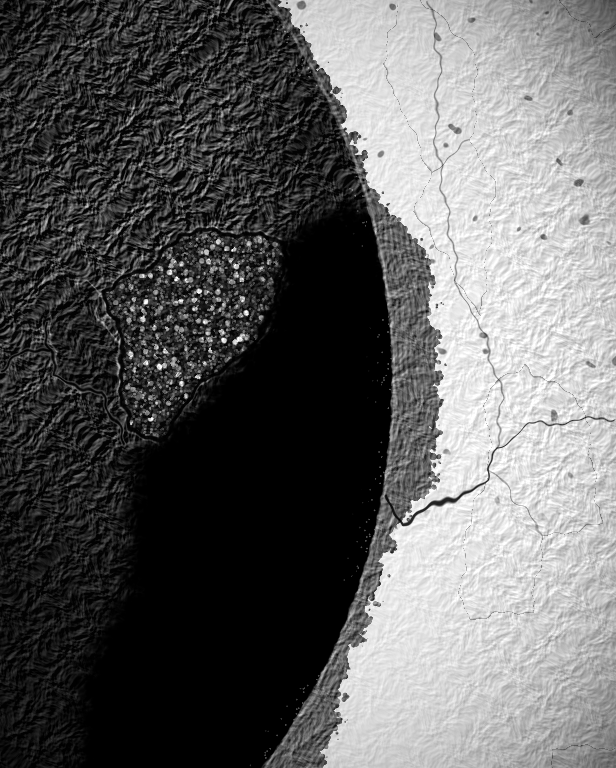
This texture is drawn by a Shadertoy shader. Its source:

```glsl
// Weathered plaster wall: dark crumbling disc with a scraped rim against pale paint.
const vec2  DISC_CENTER = vec2(-0.323, 0.503);
const float DISC_RADIUS = 0.833;
const float PALE_TONE = 0.93;
const float RIM_TONE = 0.40;
const float PLASTER_TONE = 0.19;
const float VIGNETTE = 0.14;
const vec2  LIGHT_STEP = vec2(-0.0018, 0.0022);

const vec2 GRAVEL[12] = vec2[12](
    vec2(.130, .622), vec2(.195, .655), vec2(.232, .697), vec2(.280, .700),
    vec2(.374, .688), vec2(.362, .603), vec2(.319, .538), vec2(.260, .499),
    vec2(.215, .427), vec2(.167, .440), vec2(.154, .518), vec2(.163, .551));
const vec2 PIT[12] = vec2[12](
    vec2(.378, .690), vec2(.449, .730), vec2(.490, .715), vec2(.530, .505),
    vec2(.510, .220), vec2(.350, -.05), vec2(.104, -.05), vec2(.111, .115),
    vec2(.169, .232), vec2(.180, .401), vec2(.215, .427), vec2(.350, .570));
const vec2 FLAKE[12] = vec2[12](
    vec2(.065, .590), vec2(.098, .622), vec2(.111, .632), vec2(.126, .616),
    vec2(.126, .583), vec2(.143, .564), vec2(.163, .544), vec2(.150, .525),
    vec2(.154, .473), vec2(.117, .492), vec2(.072, .512), vec2(.072, .551));
const vec2 MAIN_CRACK[8] = vec2[8](
    vec2(.505, .350), vec2(.523, .317), vec2(.560, .338), vec2(.599, .355),
    vec2(.635, .378), vec2(.645, .414), vec2(.690, .447), vec2(.800, .456));
const vec2 TALL_CRACK[8] = vec2[8](
    vec2(.645, .414), vec2(.655, .480), vec2(.632, .557), vec2(.599, .622),
    vec2(.579, .740), vec2(.566, .831), vec2(.573, .909), vec2(.560, 1.0));
const vec2 LEFT_CRACK[8] = vec2[8](
    vec2(.000, .518), vec2(.026, .538), vec2(.065, .548), vec2(.059, .577),
    vec2(.072, .512), vec2(.130, .486), vec2(.150, .453), vec2(.163, .420));

vec2 hash2(vec2 c) {
    vec3 q = fract(c.xyx * vec3(.1031, .1030, .0973));
    q += dot(q, q.yzx + 33.33);
    return fract((q.xx + q.yz) * q.zy);
}

// Cellular noise: nearest distance, second distance, cell id.
vec3 cells(vec2 p) {
    vec2 base = floor(p);
    vec3 best = vec3(9.0, 9.0, 0.0);
    for (int k = 0; k < 9; k++) {
        vec2 c = base + vec2(k % 3 - 1, k / 3 - 1);
        float d = length(c + hash2(c) - p);
        if (d < best.x) best = vec3(d, best.x, hash2(c + 71.0).x);
        else best.y = min(best.y, d);
    }
    return best;
}

float relief(vec2 p) {
    p += .004 * sin(p.yx * 93.0 + 2.0 * sin(p * 57.0));
    return .5 * cells(p * 62.0).x + .32 * cells(p * 125.0 + 7.0).x + .18 * cells(p * 240.0).x;
}

float segmentDistance(vec2 p, vec2 a, vec2 b) {
    vec2 ab = b - a;
    return length(p - a - ab * clamp(dot(p - a, ab) / dot(ab, ab), 0.0, 1.0));
}

float polyline(vec2 p, vec2 pts[8]) {
    float d = 9.0;
    for (int i = 0; i < 7; i++) d = min(d, segmentDistance(p, pts[i], pts[i + 1]));
    return d;
}

// Signed polygon distance, negative inside.
float polygon(vec2 p, vec2 v[12]) {
    float d = 9.0, side = 1.0;
    for (int i = 0; i < 12; i++) {
        vec2 a = v[i], b = v[(i + 11) % 12];
        d = min(d, segmentDistance(p, a, b));
        if ((a.y > p.y) != (b.y > p.y) && p.x < a.x + (b.x - a.x) * (p.y - a.y) / (b.y - a.y)) side = -side;
    }
    return side * d;
}

float stroke(float d, float width, float aa) { return 1.0 - smoothstep(width - aa, width + aa, d); }

void mainImage(out vec4 fragColor, in vec2 fragCoord) {
    vec2 p = fragCoord / iResolution.y;
    float aa = 1.0 / iResolution.y;
    float ragged = cells(p * 48.0).x * .6 + cells(p * 130.0).x * .4 - .45;
    vec2 w = p + .003 * sin(p.yx * 95.0 + 2.0 * sin(p * 61.0)) + .0012 * sin(p.yx * 310.0);
    float slope = relief(p) - relief(p + LIGHT_STEP);
    vec2 fromCenter = p - DISC_CENTER;
    float arc = length(fromCenter) - DISC_RADIUS;
    float along = atan(fromCenter.y, fromCenter.x);

    // Dark plaster, dimmer toward the top right and the bottom
    float patchy = .5 + .25 * sin(p.x * 23.0 + 2.0 * sin(p.y * 17.0)) + .25 * sin(p.y * 31.0 - p.x * 19.0);
    float lit = mix(.50, 1.2, smoothstep(.2, .65, p.y)) * mix(1.0, .6, smoothstep(.25, .45, p.x));
    float plaster = max(PLASTER_TONE * (.75 + .4 * patchy) + 1.5 * slope - .02, .015) * lit;
    float flake = polygon(w, FLAKE);
    plaster *= mix(1.0, .65, stroke(flake, 0.0, aa));
    plaster += .28 * stroke(abs(flake - .002), .0011, aa) * step(.35, patchy);
    float leftCrack = polyline(w, LEFT_CRACK);
    plaster = mix(plaster, .40, stroke(abs(leftCrack - .002), .001, aa) * .7);
    plaster *= 1.0 - .9 * stroke(leftCrack, .0015, aa);

    // Exposed gravel with a shadowed lip
    vec3 stones = cells(p * 125.0), grit = cells(p * 260.0);
    float gravel = .07 + .75 * pow(stones.z, 4.0) * stroke(stones.x, .45, .15)
                 + .42 * grit.z * grit.z * stroke(grit.x, .5, .2) + .6 * slope;
    float hole = polygon(w, GRAVEL);
    float dark = mix(plaster, max(gravel, .02), stroke(hole, 0.0, aa));
    dark += .2 * stroke(abs(hole - .003), .0012, aa);
    dark *= 1.0 - .9 * stroke(abs(hole + .001), .0024, aa);

    // Black pit and stray specks along its outer side
    float pit = polygon(p, PIT) + .035 * ragged;
    dark *= smoothstep(-.012, .028, pit);
    float speck = stroke(grit.x, .3, .15) * step(.86 + .13 * smoothstep(.0, .035, -arc), grit.z);
    dark += .35 * speck * smoothstep(-.04, 0.0, arc) * step(.45, patchy);

    // Pale paint with chips, hairlines and cracks
    float pale = PALE_TONE + slope * mix(.28, .75, smoothstep(.5, .75, p.x));
    pale += .025 * sin(p.y * 160.0 + p.x * 70.0 + 3.0 * sin(p.x * 37.0)) * smoothstep(.5, .8, p.x);
    vec3 chips = cells(w * 27.0);
    float chip = stroke(chips.x, .05 + .12 * fract(chips.z * 17.0), .04) * step(.74, chips.z);
    pale -= .42 * chip * smoothstep(.25, .45, p.y);
    vec3 web = cells(w * vec2(11.0, 6.0) + 3.0);
    pale -= .3 * stroke(web.y - web.x, .012, .01) * step(.72, web.z);
    float mainCrack = polyline(w, MAIN_CRACK);
    pale *= 1.0 - .45 * stroke(polyline(w, TALL_CRACK), .0009, aa);

    // Scraped rim, widest at mid height and near the bottom
    float width = .014 + .046 * smoothstep(.30, .38, p.y) * (1.0 - smoothstep(.66, .75, p.y))
                + .012 * (1.0 - smoothstep(.25, .45, p.y)) + .032 * (1.0 - smoothstep(0.0, .15, p.y));
    float streak = cells(vec2(arc * 420.0, along * 45.0)).x + .5 * sin(arc * 900.0 + 4.0 * sin(along * 40.0));
    float rim = RIM_TONE + .12 * (streak - .5) + .9 * slope - .1 * smoothstep(.6, .95, p.y);
    rim += .15 * stroke(abs(arc - .003), .0015, aa);
    float tone = mix(rim, pale, smoothstep(-aa, aa, arc - width + .035 * ragged));
    tone = mix(dark, tone, smoothstep(-aa, aa, arc + .004 * ragged));
    float crackWidth = mix(.0022, .0007, smoothstep(.55, .68, p.x));
    tone *= 1.0 - .85 * stroke(mainCrack, crackWidth, aa);

    // Corner falloff, heavier at the upper right
    vec2 q = (p - vec2(.4, .5)) / vec2(.4, .5);
    float falloff = dot(q, q);
    tone *= 1.0 - VIGNETTE * falloff * falloff - .1 * smoothstep(1.3, 2.0, q.x + q.y);
    fragColor = vec4(vec3(clamp(tone, 0.0, 1.0)), 1.0);
}
```
